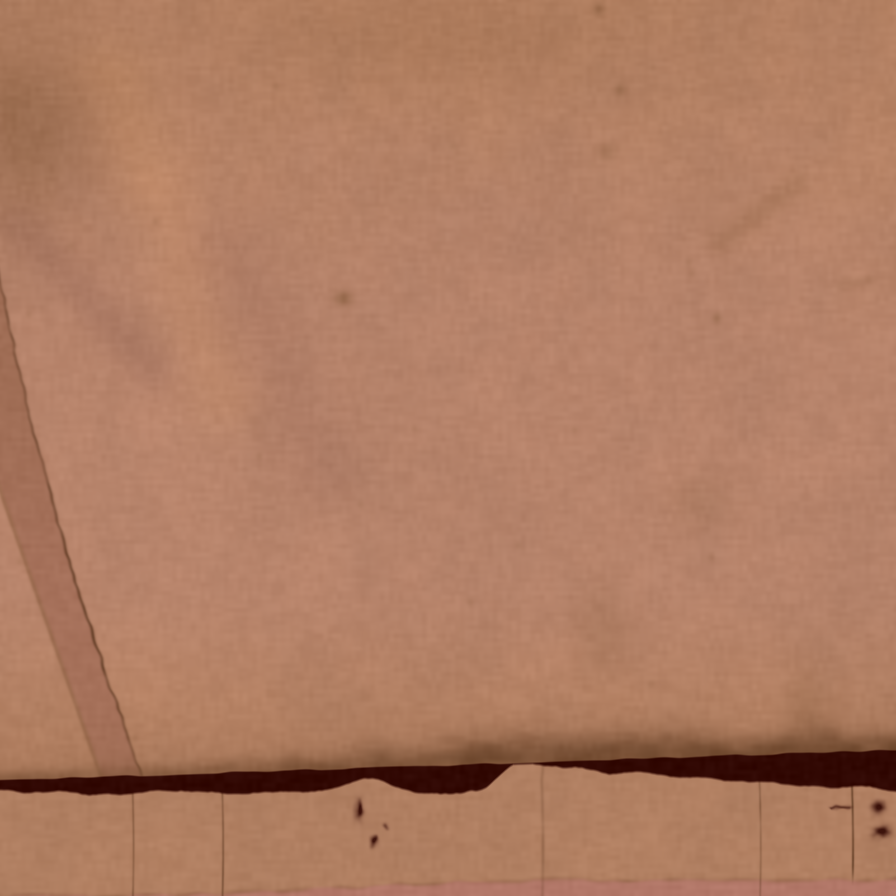
Reproduce this texture procedurally as a WebGL 2 fragment shader.

```glsl
#version 300 es
precision highp float;
// Weathered clay-pink plaster with a slanted seam, a torn dark gap and a cracked lower ledge.
uniform vec2 u_resolution;
out vec4 fragColor;

const vec3 PLASTER = vec3(0.712, 0.512, 0.415);
const vec3 OCHRE   = vec3(0.700, 0.500, 0.370);
const vec3 STAIN   = vec3(0.540, 0.370, 0.250);
const vec3 MAUVE   = vec3(0.620, 0.430, 0.355);
const vec3 SEAM    = vec3(0.640, 0.430, 0.345);
const vec3 SHADOW  = vec3(0.310, 0.180, 0.090);
const vec3 GAP     = vec3(0.190, 0.030, 0.010);
const vec3 LEDGE   = vec3(0.690, 0.497, 0.380);
const vec3 PINK    = vec3(0.700, 0.470, 0.410);
const float GAP_TOP = 0.129, GAP_SLOPE = 0.034;
const float SPECK_CELLS = 13.0;
const float GRAIN = 0.022;

float hash(vec2 p) {
  p = fract(p * vec2(0.1031, 0.1137));
  p += dot(p, p.yx + 33.33);
  return fract((p.x + p.y) * p.x * 17.0);
}

float noise(vec2 p) {
  vec2 i = floor(p), f = fract(p);
  f = f * f * (3.0 - 2.0 * f);
  return mix(mix(hash(i), hash(i + vec2(1, 0)), f.x),
             mix(hash(i + vec2(0, 1)), hash(i + vec2(1, 1)), f.x), f.y);
}

float fbm(vec2 p) {
  float sum = 0.0, amp = 0.5;
  for (int i = 0; i < 4; i++) {
    sum += amp * noise(p);
    p = p * 2.03 + 17.3;
    amp *= 0.5;
  }
  return sum / 0.9375;
}

// Soft elliptical spot, 1 at its centre.
float blob(vec2 p, vec2 centre, vec2 radius) {
  vec2 d = (p - centre) / radius;
  return exp(-dot(d, d));
}

// Soft stroke between two points.
float stroke(vec2 p, vec2 a, vec2 b, float width) {
  vec2 pa = p - a, ba = b - a;
  float d = length(pa - ba * clamp(dot(pa, ba) / dot(ba, ba), 0.0, 1.0)) / width;
  return exp(-d * d);
}

// Small marks, one per randomly chosen grid cell.
float specks(vec2 p) {
  float mark = 0.0;
  vec2 cell = floor(p * SPECK_CELLS);
  for (int k = 0; k < 9; k++) {
    vec2 c = cell + vec2(k % 3, k / 3) - 1.0;
    vec2 centre = (c + vec2(hash(c + 3.0), hash(c + 41.0))) / SPECK_CELLS;
    mark += step(0.82, hash(c + 7.0)) * blob(p, centre, vec2(0.004, 0.005));
  }
  return min(mark, 1.0);
}

vec3 plaster(vec2 p) {
  float broad = fbm(p * 5.0 + 3.0), fine = fbm(p * vec2(24.0, 19.0));
  vec3 c = mix(PLASTER, OCHRE, 0.75 * smoothstep(0.62, 1.05, p.y + 0.3 * (broad - 0.5)));
  c = mix(c, OCHRE, 0.6 * smoothstep(0.36, 0.18, p.y));
  c *= 1.0 + 0.07 * (broad - 0.5) + 0.06 * (fine - 0.5);
  // Pale and dusky drapes running down from the upper left.
  c += vec3(0.035, 0.025, 0.005) * stroke(p, vec2(0.13, 0.91), vec2(0.25, 0.56), 0.045);
  c = mix(c, MAUVE, 0.45 * stroke(p, vec2(0.02, 0.75), vec2(0.17, 0.59), 0.025));
  c = mix(c, MAUVE, 0.30 * stroke(p, vec2(0.25, 0.72), vec2(0.36, 0.48), 0.045));
  // Brown stains and small marks.
  float stain = 0.55 * blob(p, vec2(0.02, 0.86), vec2(0.09, 0.10)) * (0.5 + fine)
    + 0.22 * blob(p, vec2(0.50, 0.96), vec2(0.22, 0.06))
    + 0.25 * stroke(p, vec2(0.805, 0.73), vec2(0.89, 0.795), 0.014)
    + 0.18 * stroke(p, vec2(0.94, 0.682), vec2(0.97, 0.687), 0.006)
    + 0.18 * blob(p, vec2(0.78, 0.44), vec2(0.04, 0.03))
    + 0.20 * blob(p, vec2(0.67, 0.30), vec2(0.03, 0.06))
    + 0.30 * blob(p, vec2(0.90, 0.21), vec2(0.025, 0.04))
    + 0.70 * blob(p, vec2(0.383, 0.667), vec2(0.010, 0.008))
    + 0.50 * blob(p, vec2(0.668, 0.99), vec2(0.007, 0.008))
    + 0.45 * blob(p, vec2(0.692, 0.90), vec2(0.006, 0.007))
    + 0.35 * blob(p, vec2(0.677, 0.83), vec2(0.011, 0.010))
    + 0.45 * blob(p, vec2(0.80, 0.645), vec2(0.005, 0.006))
    + 0.18 * specks(p);
  return mix(c, STAIN, min(stain, 0.8));
}

vec3 ledge(vec2 p) {
  vec3 c = LEDGE * (0.97 + 0.06 * fbm(p * 18.0));
  float lip = 0.018 * smoothstep(0.12, 0.62, p.x) + 0.004 * (noise(p * 45.0) - 0.5);
  c = mix(c, PINK, smoothstep(0.003, -0.003, p.y - lip));
  c = mix(c, STAIN, 0.5 * noise(p * 60.0) * blob(p, vec2(p.x, lip), vec2(1.0, 0.003)));
  float x = p.x + 0.005 * (noise(vec2(p.y * 70.0, 2.0)) - 0.5);
  float cracks = 0.40 * blob(vec2(x), vec2(0.148), vec2(0.002))
    + 0.50 * blob(vec2(x), vec2(0.248), vec2(0.002))
    + 0.25 * blob(vec2(x), vec2(0.605), vec2(0.003))
    + 0.35 * blob(vec2(x), vec2(0.848), vec2(0.002))
    + 0.75 * blob(vec2(x), vec2(0.951), vec2(0.002)) * smoothstep(0.01, 0.03, p.y);
  c = mix(c, SHADOW, cracks * (0.5 + 0.5 * noise(p * 50.0)));
  vec2 q = p + 0.004 * (vec2(noise(p * 150.0), noise(p * 150.0 + 9.0)) - 0.5);
  float pits = blob(q, vec2(0.401, 0.096), vec2(0.004, 0.010))
    + blob(q, vec2(0.418, 0.061), vec2(0.004, 0.005)) + 0.5 * blob(q, vec2(0.430, 0.078), vec2(0.003))
    + blob(q, vec2(0.980, 0.098), vec2(0.007, 0.006)) + blob(q, vec2(0.984, 0.072), vec2(0.008, 0.006))
    + 0.6 * stroke(q, vec2(0.928, 0.099), vec2(0.948, 0.099), 0.002);
  return mix(c, GAP, min(pits, 0.9));
}

void main() {
  vec2 p = gl_FragCoord.xy / u_resolution;
  float aa = 1.2 / u_resolution.y;
  vec3 col = plaster(p);
  // Slanted seam: curved dark right edge, soft left edge.
  float drop = 0.6875 - p.y;
  float right = p.x - drop * (0.196 + 0.1655 * drop) - 0.003 * (noise(p.yy * 60.0) - 0.5);
  float left = p.x - 0.353 * (0.453 - p.y);
  float inside = smoothstep(0.002, -0.002, right) * smoothstep(-0.004, 0.004, left);
  col = mix(col, mix(SEAM, STAIN, 0.3 * smoothstep(0.3, 0.6, p.y)), 0.85 * inside);
  float ink = 0.45 + 0.35 * blob(p, vec2(p.x, 0.33), vec2(1.0, 0.12));
  col = mix(col, SHADOW, ink * (0.5 + 0.5 * noise(p * 90.0)) * exp(-pow(right / 0.0022, 2.0)));
  col = mix(col, STAIN, 0.5 * exp(-pow(left / 0.003, 2.0)));
  // Sooty shade resting on the gap.
  float top = GAP_TOP + GAP_SLOPE * p.x + 0.002 * (noise(vec2(p.x * 50.0, 4.0)) - 0.5);
  float above = max(p.y - top, 0.0);
  float reach = 0.010 + 0.014 * smoothstep(0.1, 0.55, p.x) * (0.5 + noise(vec2(p.x * 22.0, 1.0)));
  float soot = 0.75 * exp(-pow(above / reach, 2.0)) * (0.65 + 0.5 * noise(p * vec2(40.0, 90.0)));
  col = mix(col, SHADOW, soot * mix(0.55, 1.0, smoothstep(0.1, 0.6, p.x)));
  col = mix(col, STAIN, 0.35 * exp(-above / 0.035));
  // Gap with a torn lower edge.
  float torn = 0.115 + 0.016 * exp(-pow((p.x - 0.41) / 0.035, 2.0))
    + smoothstep(0.53, 0.585, p.x) * (0.031 - 0.07 * (p.x - 0.585))
    + 0.012 * (fbm(vec2(p.x * 28.0, 8.0)) - 0.5);
  torn = min(torn, top - 0.002);
  col = mix(col, GAP, smoothstep(aa, -aa, p.y - top));
  col = mix(col, ledge(p), smoothstep(0.0015 + aa, -aa, p.y - torn));
  // Fine cloth-like grain.
  col += GRAIN * (noise(p * vec2(190.0, 90.0)) + noise(p * vec2(70.0, 210.0)) - 1.0);
  fragColor = vec4(clamp(col, 0.0, 1.0), 1.0);
}
```
